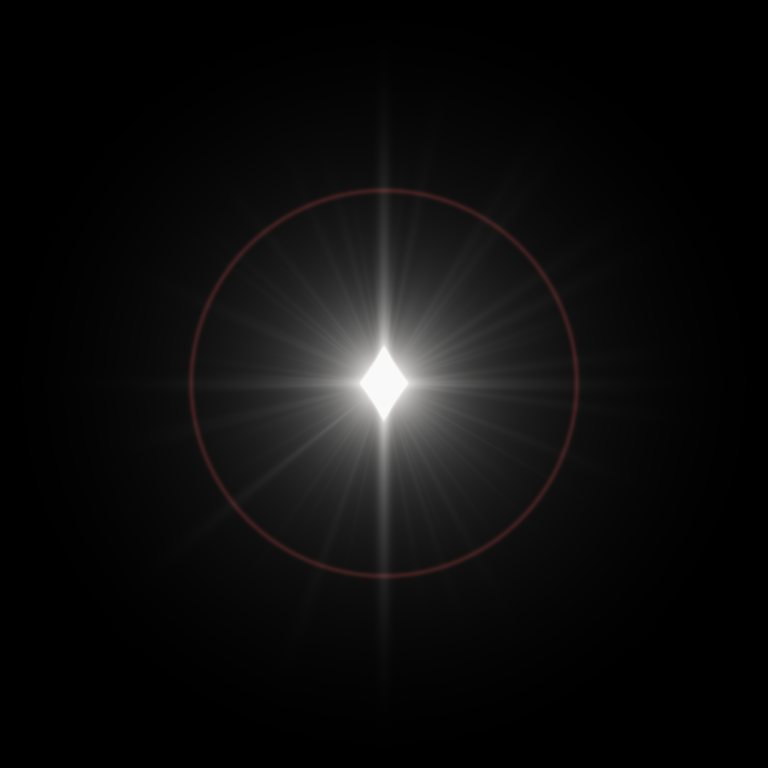
This background is drawn by a Shadertoy shader. Its source:

```glsl
// A white star flare with soft glow, fine rays, cross streaks and a thin dim red ring on black.

const vec2  CENTER         = vec2(0.5, 0.501);
const vec3  GLOW_COLOR     = vec3(1.0, 0.992, 0.988);
const vec3  RING_COLOR     = vec3(0.17, 0.055, 0.055);
const float WHITE_LIMIT    = 0.975;

const float CORE_STRENGTH  = 1.18;
const float CORE_FALLOFF   = 0.051;
const float HALO_STRENGTH  = 0.165;
const float HALO_RADIUS    = 0.5;
const float HALO_POWER     = 1.6;

const vec2  DIAMOND_SIZE   = vec2(0.029, 0.046);
const float DIAMOND_GAIN   = 0.35;

const float RING_RADIUS    = 0.251;
const float RING_WIDTH     = 0.0036;

const int   RAY_COUNT      = 56;
const float RAY_STRENGTH   = 0.034;
const float TAU            = 6.2831853;

// Sine-free hash from one number to three
vec3 hash3(float n) {
    vec3 p = fract(vec3(n) * vec3(0.1031, 0.1030, 0.0973));
    p += dot(p, p.yzx + 33.33);
    return fract((p.xxy + p.yzz) * p.zyx);
}

float gaussian(float x, float width) {
    return exp(-x * x / (width * width));
}

// Thin light streak along one axis, fading towards its tip
float streak(float along, float across, float strength, float falloff, float width) {
    float tip = 1.0 - smoothstep(0.2, 0.5, abs(along));
    return strength * exp(-abs(along) / falloff) * tip * gaussian(across, width);
}

// Scattered rays with hashed direction, width and reach
float rays(vec2 p, float r) {
    float sum = 0.0;
    for (int i = 0; i < RAY_COUNT; i++) {
        vec3 h = hash3(float(i) + 7.0);
        float angle = TAU * (float(i) + h.x) / float(RAY_COUNT);
        vec2 dir = vec2(cos(angle), sin(angle));
        float offset = atan(dir.x * p.y - dir.y * p.x, dot(dir, p) + 1e-6);
        float reach = mix(0.2, 0.48, h.z);
        float fade = 1.0 - smoothstep(0.05, reach, r);
        sum += gaussian(offset, mix(0.012, 0.04, h.y)) * fade * (0.3 + 0.7 * h.z);
    }
    return RAY_STRENGTH * sum * smoothstep(0.025, 0.09, r);
}

void mainImage(out vec4 fragColor, in vec2 fragCoord) {
    float scale = min(iResolution.x, iResolution.y);
    vec2 p = (fragCoord - 0.5 * iResolution.xy) / scale + 0.5 - CENTER;
    float r = length(p);

    // Tight core and wide halo
    float light = CORE_STRENGTH * exp(-r / CORE_FALLOFF);
    light += HALO_STRENGTH * pow(max(1.0 - r / HALO_RADIUS, 0.0), HALO_POWER);

    // Bright diamond in the middle
    float diamond = abs(p.x) / DIAMOND_SIZE.x + abs(p.y) / DIAMOND_SIZE.y;
    light += DIAMOND_GAIN * (1.0 - smoothstep(0.7, 1.2, diamond));

    // Long vertical and faint horizontal streaks, then rays
    light += streak(p.y, p.x, 0.34, 0.17, 0.0085);
    light += streak(p.x, p.y, 0.13, 0.15, 0.008);
    light += rays(p, r);

    // Thin coloured ring
    vec3 color = GLOW_COLOR * light;
    color += RING_COLOR * gaussian(r - RING_RADIUS, RING_WIDTH);

    fragColor = vec4(min(color, vec3(WHITE_LIMIT)), 1.0);
}
```
